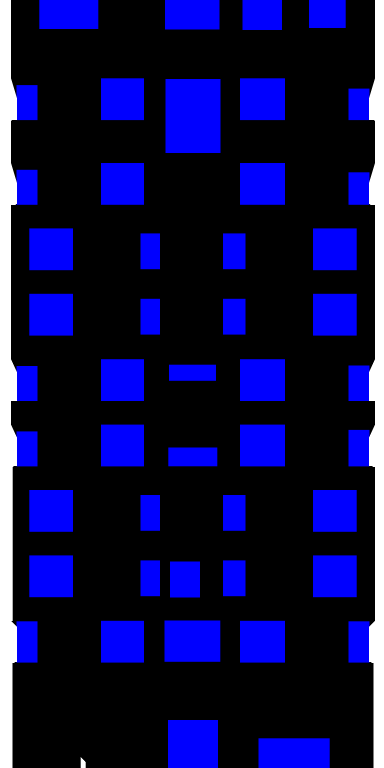
A Shadertoy shader for this pattern:

```glsl
// A black tower facade with blue windows between notched white margins.
// Floors repeat in a loop, alternating two mirrored window layouts, and
// single panes fill the centre, roof and base. Edges use box coverage.

#define SPAN vec2(384.0, 768.0)  // design units across the canvas
#define AXIS 193.0               // mirror line
#define HALF_WIDTH 182.0         // tower half width
#define NOTCH 6.0                // depth of the side notches
#define FIRST_FLOOR 163.0
#define FLOOR_STEP 65.4
#define PANE_HEIGHT 41.8
#define BLUE vec3(0.0, 0.0, 1.0)

vec2 pixel;  // size of one pixel in design units

// Soft coverage of a box given as left, top, right, bottom
float box(vec2 p, vec4 b) {
    vec2 lo = clamp((p - b.xy) / pixel + 0.5, 0.0, 1.0);
    vec2 hi = clamp((b.zw - p) / pixel + 0.5, 0.0, 1.0);
    return lo.x * lo.y * hi.x * hi.y;
}

// Panes without repeats: centre column, roof and base
float singlePanes(vec2 p) {
    float c = box(p, vec4(165, -9, 219.5, 29.5));
    c = max(c, box(p, vec4(165.5, 79, 220.5, 153)));
    c = max(c, box(p, vec4(169, 364.7, 216, 380.8)));
    c = max(c, box(p, vec4(168.3, 447.5, 217.3, 466.3)));
    c = max(c, box(p, vec4(170, 561.5, 200, 597.5)));
    c = max(c, box(p, vec4(164.5, 620.5, 220.3, 661.8)));
    c = max(c, box(p, vec4(168, 720, 218, 777)));
    c = max(c, box(p, vec4(39.3, -9, 98.3, 29)));
    c = max(c, box(p, vec4(242.5, -9, 282, 30)));
    c = max(c, box(p, vec4(309, -9, 345.7, 28)));
    return max(c, box(p, vec4(258.5, 738.3, 329.7, 777)));
}

void mainImage(out vec4 fragColor, in vec2 fragCoord) {
    pixel = SPAN / iResolution.xy;
    vec2 p = fragCoord * pixel;
    p.y = SPAN.y - p.y;

    // Mirrored coordinate, with the side kept for slight asymmetry
    float side = p.x < AXIS ? -1.0 : 1.0;
    vec2 m = vec2(abs(p.x - AXIS), p.y);
    float panes = singlePanes(p);
    float halfWidth = HALF_WIDTH;
    if (side < 0.0 && p.y > 466.0 && p.y < 621.0) halfWidth -= 1.7;
    if (p.y > 662.0) halfWidth -= 1.5;

    // Floors: outer layout on the pattern A B B A, plus one above
    for (int i = -1; i < 8; i++) {
        float k = float(i);
        float top = i < 0 ? 78.3 : FIRST_FLOOR + FLOOR_STEP * k;
        float base = top + PANE_HEIGHT;
        int phase = (i + 4) % 4;
        if (i < 0 || phase == 0 || phase == 3) {
            float drop = i == 7 ? 0.5 : (side < 0.0 ? 6.8 : 9.3 - k);
            panes = max(panes, box(m, vec4(48.0 - side, top, 92.0, base)));
            panes = max(panes, box(m, vec4(155.5, top + drop, 176.5, base)));
            // The notch slopes in from the top and steps out at the base
            float slope = i < 1 ? 20.0 : (i == 7 ? 6.0 : 13.0);
            float inset = NOTCH * clamp((p.y - top) / slope, 0.0, 1.0);
            inset *= clamp((base - p.y) / pixel.y + 0.5, 0.0, 1.0);
            halfWidth = min(halfWidth, HALF_WIDTH - inset);
        } else {
            panes = max(panes, box(m, vec4(120.0, top, 163.7, base)));
            vec4 slim = vec4(31.5 - 1.5 * side, top + 5.0, 52.5, base - 1.0);
            panes = max(panes, box(m, slim));
        }
    }

    // White margins and the small chip at the base
    float tower = clamp((halfWidth - m.x) / pixel.x + 0.5, 0.0, 1.0);
    float chip = box(p, vec4(80.7, 757, 85.7, 777));
    chip *= clamp((p.y - 757.0 - (p.x - 80.7)) / pixel.y + 0.5, 0.0, 1.0);
    float paper = max(1.0 - tower, chip);

    vec3 colour = mix(BLUE * panes, vec3(1.0), paper);
    fragColor = vec4(colour, 1.0);
}
```
